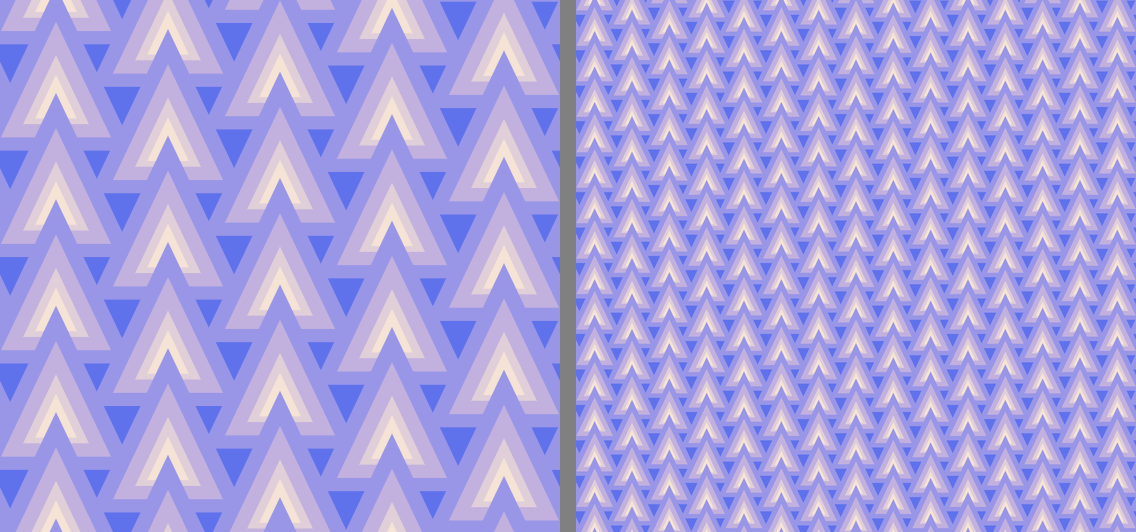
Left, the tile; right, the same tile 3 across and 3 down.
A WebGL 1 fragment shader for this pattern:

```glsl
precision highp float;

uniform vec2 u_resolution;

// Coverage of an upright triangle; q.x is measured from its axis in columns,
// q.y downwards in rows, with the apex at tip and the lower side at base.
float triangle(vec2 q, float tip, float base) {
  vec2 cell = u_resolution / 5.0;
  float lean = 0.452 * cell.x / cell.y;
  float side = (0.452 * (q.y - tip) - abs(q.x)) * cell.x / sqrt(1.0 + lean * lean);
  float bottom = (base - q.y) * cell.y;
  return clamp(min(side, bottom) + 0.5, 0.0, 1.0);
}

// One nested peak, painted from the outside in.
vec3 paintPeak(vec3 color, vec2 q) {
  color = mix(color, vec3(0.60, 0.59, 0.91), triangle(q, 0.0, 1.543));
  color = mix(color, vec3(0.76, 0.69, 0.87), triangle(q, 0.331, 1.419));
  color = mix(color, vec3(0.88, 0.81, 0.85), triangle(q, 0.644, 1.294));
  return mix(color, vec3(0.96, 0.89, 0.84), triangle(q, 0.829, 1.240));
}

void main() {
  vec2 uv = gl_FragCoord.xy / u_resolution;
  vec2 grid = vec2(uv.x, 1.0 - uv.y) * 5.0;
  vec3 color = vec3(0.375, 0.448, 0.92);

  // Columns overlap from left to right, each stepped down by 0.4 of a row.
  for (int i = -1; i <= 1; i++) {
    float column = floor(grid.x) + float(i);
    float x = grid.x - column - 0.5;
    float y = fract(grid.y - 0.873 - 0.4 * column);

    // Lower peaks cover the feet of the ones above.
    for (int j = 0; j < 3; j++) {
      color = paintPeak(color, vec2(x, y + 1.0 - float(j)));
    }
  }

  gl_FragColor = vec4(color, 1.0);
}
```
